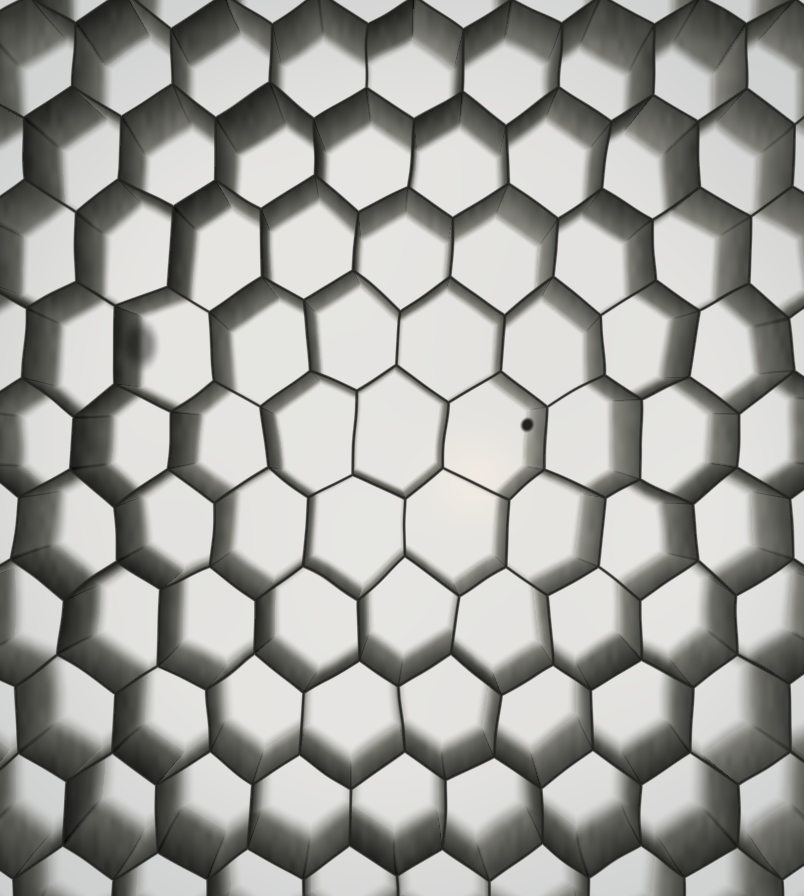
A Shadertoy shader for this pattern:

```glsl
const vec2 PITCH = vec2(0.1072, 0.1058);   // column and row spacing, in canvas heights
const vec2 ORIGIN = vec2(0.453, 0.512);    // centre of the middle cell
const vec2 AXIS = vec2(0.45, 0.50);        // vanishing point of the tubes
const float ROW = 0.8660254;               // row height of a unit hexagon lattice
const float SHEAR = 0.02;
const float DEPTH = 0.105;                 // shrink of the far openings
const float TILT = 0.007;                  // random lean of each tube
const float JITTER_MIDDLE = 0.24;
const float JITTER_EDGE = 0.10;
const float WARP = 0.0045;
const float LINE_HALF_WIDTH = 0.0014;
const float WALL_NEAR = 0.19;
const float WALL_FAR = 0.47;
const vec3 WALL_TINT = vec3(1.0, 1.0, 0.94);
const vec3 LINE_COLOR = vec3(0.13, 0.13, 0.115);
const vec3 LIGHT_CENTER = vec3(0.895, 0.892, 0.882);
const vec3 LIGHT_OUTER = vec3(0.765, 0.78, 0.785);
const vec3 GLOW = vec3(0.045, 0.025, 0.0);
const vec2 GLOW_AT = vec2(0.53, 0.465);
const vec2 SPECK_AT = vec2(0.589, 0.526);
const vec2 SMUDGE_AT = vec2(0.157, 0.615);

float hash(vec2 p) {
    return fract(sin(dot(p, vec2(127.1, 311.7))) * 43758.5453);
}

vec2 hash2(vec2 p) {
    return vec2(hash(p), hash(p + 19.7));
}

float noise(vec2 p) {
    vec2 i = floor(p), f = fract(p);
    f = f * f * (3.0 - 2.0 * f);
    return mix(mix(hash(i), hash(i + vec2(1, 0)), f.x),
               mix(hash(i + vec2(0, 1)), hash(i + vec2(1, 1)), f.x), f.y);
}

vec2 toLattice(vec2 p) {
    p -= ORIGIN;
    p.x += SHEAR * -p.y;
    return p / PITCH * vec2(1.0, ROW);
}

// Jittered centre of a cell in lattice space
vec2 site(vec2 id) {
    float jitter = mix(JITTER_MIDDLE, JITTER_EDGE, smoothstep(1.0, 3.5, abs(id.y)));
    vec2 center = vec2(id.x + 0.5 * mod(id.y, 2.0), id.y * ROW);
    return center + jitter * (hash2(id) - 0.5);
}

vec2 nearestCell(vec2 s) {
    float row = round(s.y / ROW);
    vec2 base = vec2(round(s.x - 0.5 * mod(row, 2.0)), row), best = base;
    float bestDist = 1e3;
    for (int j = -1; j <= 1; j++)
    for (int i = -1; i <= 1; i++) {
        vec2 id = base + vec2(i, j);
        float d = distance(s, site(id));
        if (d < bestDist) { bestDist = d; best = id; }
    }
    return best;
}

void mainImage(out vec4 fragColor, in vec2 fragCoord) {
    float pixel = 1.0 / iResolution.y;
    vec2 uv = fragCoord * pixel;
    vec2 p = uv + WARP * (vec2(noise(uv * 22.0), noise(uv * 22.0 + 40.0)) - 0.5);
    float radius = distance(p, AXIS);

    // Near opening, and the same point projected onto the far opening
    vec2 front = toLattice(p);
    vec2 id = nearestCell(front);
    vec2 center = site(id);
    vec2 lean = TILT * (hash2(id + 7.3) - 0.5) * 2.0;
    vec2 back = toLattice(AXIS + (p - AXIS) / (1.0 - DEPTH) + lean);

    // Edge distances, and the first wall met on the way down the tube
    float frontDist = 1e3, backDist = 1e3, depth = 1.0, nextDepth = 1.0, faceTone = 0.0;
    for (int j = -1; j <= 1; j++)
    for (int i = -1; i <= 1; i++) {
        if (i == 0 && j == 0) continue;
        vec2 neighbor = id + vec2(i, j);
        vec2 other = site(neighbor);
        vec2 normal = normalize(other - center);
        vec2 middle = 0.5 * (center + other);
        float slope = length(normal * vec2(1.0, ROW) / PITCH);
        float df = dot(middle - front, normal) / slope;
        float db = dot(middle - back, normal) / slope;
        frontDist = min(frontDist, df);
        backDist = min(backDist, db);
        float t = db < 0.0 ? max(df, 0.0) / max(df - db, 1e-5) : 1.0;
        if (t < depth) {
            nextDepth = depth;
            depth = t;
            faceTone = 0.05 * normal.x + 0.10 * (hash(id + neighbor * 3.1) - 0.5);
        } else nextDepth = min(nextDepth, t);
    }

    // Backlight seen through the tubes
    vec3 light = mix(LIGHT_CENTER, LIGHT_OUTER, 0.6 * smoothstep(0.32, 0.62, radius));
    light += 0.02 * (noise(uv * 5.0) - 0.5) + GLOW * exp(-400.0 * dot(uv - GLOW_AT, uv - GLOW_AT));

    // Translucent walls, darker toward the rim and the outer cells
    float shade = mix(WALL_NEAR, WALL_FAR, depth) + faceTone;
    shade += 0.13 * (1.0 - smoothstep(0.05, 0.38, radius));
    shade += 0.05 * (noise(uv * vec2(150.0, 60.0)) - 0.5);
    float seam = 1.0 - smoothstep(0.0, 0.07, nextDepth - depth);
    shade -= 0.09 * seam * smoothstep(0.0, 0.25, 1.0 - depth);
    float blur = 0.003 + radius * mix(0.026, 0.011, smoothstep(0.2, 0.7, uv.y));
    vec3 color = mix(shade * WALL_TINT, light, smoothstep(-blur, blur, backDist));

    // Smudge, speck and thin rims
    float grime = 1.0 - smoothstep(0.008, 0.024, length((uv - SMUDGE_AT) * vec2(1.0, 0.7)));
    color *= 1.0 - 0.45 * grime;
    float speck = 1.0 - smoothstep(0.004, 0.009, distance(p, SPECK_AT));
    float rim = 1.0 - smoothstep(LINE_HALF_WIDTH - pixel, LINE_HALF_WIDTH + pixel, frontDist);
    color = mix(color, LINE_COLOR, max(0.9 * rim, speck));
    fragColor = vec4(color, 1.0);
}
```
